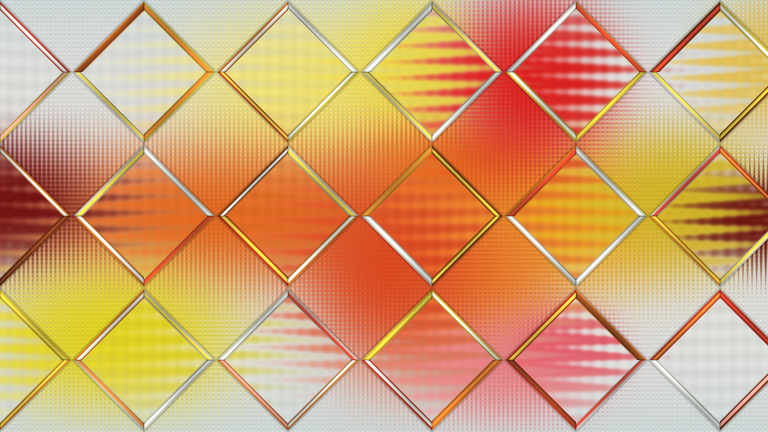
Write a WebGL 1 fragment shader that draws this pattern.

```glsl
precision highp float;
// Diamond lattice of bevelled glass panes, ribbed and dotted in turn, over soft warm colour clouds.

uniform vec2 u_resolution;

float hash(vec2 p) {
    return fract(sin(dot(p, vec2(127.1, 311.7))) * 43758.5453);
}

// Lays a soft elliptical patch of colour over the base.
vec3 cloud(vec3 base, vec2 p, vec2 centre, vec2 size, vec3 tint) {
    vec2 q = (p - centre) / size;
    float r = dot(q, q);
    return mix(base, tint, exp(-r * (0.45 + 0.55 * r)));
}

// Colour field seen through the glass; p.y runs from 0 to 1.
vec3 backdrop(vec2 p) {
    vec3 c = mix(vec3(0.86, 0.86, 0.85), vec3(0.79, 0.84, 0.84), smoothstep(0.3, 0.6, abs(p.y - 0.5)));
    // yellows above, orange band across the middle
    c = cloud(c, p, vec2(0.72, 0.77), vec2(0.32, 0.21), vec3(0.92, 0.87, 0.46));
    c = cloud(c, p, vec2(0.95, 0.84), vec2(0.15, 0.18), vec3(0.92, 0.85, 0.30));
    c = cloud(c, p, vec2(0.53, 0.50), vec2(0.50, 0.17), vec3(0.88, 0.41, 0.13));
    c = cloud(c, p, vec2(-0.02, 0.53), vec2(0.24, 0.15), vec3(0.45, 0.07, 0.07));
    c = cloud(c, p, vec2(0.26, 0.22), vec2(0.30, 0.17), vec3(0.88, 0.82, 0.13));
    // amber to brown on the right
    c = cloud(c, p, vec2(1.32, 0.50), vec2(0.34, 0.18), vec3(0.91, 0.65, 0.12));
    c = cloud(c, p, vec2(1.58, 0.54), vec2(0.20, 0.16), vec3(0.82, 0.71, 0.16));
    c = cloud(c, p, vec2(1.80, 0.49), vec2(0.15, 0.10), vec3(0.42, 0.09, 0.06));
    // red heart with pink below
    c = cloud(c, p, vec2(1.12, 0.36), vec2(0.19, 0.21), vec3(0.91, 0.48, 0.17));
    c = cloud(c, p, vec2(1.17, 0.15), vec2(0.22, 0.12), vec3(0.90, 0.52, 0.53));
    c = cloud(c, p, vec2(1.31, 0.20), vec2(0.11, 0.08), vec3(0.89, 0.38, 0.43));
    c = cloud(c, p, vec2(0.90, 0.38), vec2(0.20, 0.25), vec3(0.86, 0.29, 0.13));
    c = cloud(c, p, vec2(1.06, 0.62), vec2(0.22, 0.10), vec3(0.90, 0.42, 0.13));
    c = cloud(c, p, vec2(1.23, 0.81), vec2(0.19, 0.20), vec3(0.86, 0.13, 0.12));
    return cloud(c, p, vec2(1.77, 0.85), vec2(0.14, 0.15), vec3(0.87, 0.74, 0.33));
}

// Horizontal reeds smear the colours sideways.
vec3 ribbedGlass(vec2 p) {
    float reed = sin(170.0 * p.y + 0.5 * sin(9.0 * p.x));
    float ripple = sin(210.0 * p.x);
    vec2 bend = vec2(0.085 * reed + 0.012 * ripple, 0.006 * ripple);
    return backdrop(p + bend) * (1.0 + 0.018 * reed + 0.012 * ripple);
}

// Fine rows of lenses scatter the colours into dots.
vec3 dottedGlass(vec2 p) {
    vec2 lens = sin(p * vec2(600.0, 640.0));
    float dots = lens.x * lens.y;
    return backdrop(p + vec2(0.025, 0.035) * lens.yx) * (0.99 + 0.035 * dots + 0.02 * lens.y);
}

vec3 barColour(float h) {
    vec3 c = vec3(0.86, 0.87, 0.84);
    c = mix(c, vec3(0.89, 0.79, 0.20), step(0.34, h));
    c = mix(c, vec3(0.91, 0.48, 0.13), step(0.54, h));
    c = mix(c, vec3(0.84, 0.20, 0.12), step(0.73, h));
    c = mix(c, vec3(0.91, 0.60, 0.56), step(0.87, h));
    return mix(c, vec3(0.48, 0.20, 0.06), step(0.93, h));
}

void main() {
    vec2 p = gl_FragCoord.xy / u_resolution.y;
    float blur = 2.2 / u_resolution.y;

    // Three framed diamonds per canvas height
    vec2 q = p * 3.0;
    vec2 centre = vec2(floor(q.x + 0.5), floor(q.y) + 0.5);
    vec2 local = q - centre;
    float depth = (0.5 - abs(local.x) - abs(local.y)) * 0.7071 - 0.008;
    float inside = smoothstep(-blur, blur, depth);

    vec3 colour = mix(dottedGlass(p), ribbedGlass(p), inside);
    // Thin shadow just outside the frame
    colour *= 1.0 - 0.22 * (1.0 - inside) * smoothstep(-0.022, 0.0, depth);

    // Each side of a diamond is a bar with its own width and colours
    vec2 side = centre * 2.0 + step(0.0, local);
    float width = 0.033 + 0.014 * hash(side + 7.3);
    float bar = inside * (1.0 - smoothstep(width - blur, width + blur, depth));
    float across = depth / width;
    float soft = blur / width;

    vec3 edge = barColour(hash(side + 3.1));
    vec3 face = barColour(hash(side + 19.7));
    vec3 glass = mix(edge * 0.9, face, smoothstep(0.3 - soft, 0.3 + soft, across));
    glass = mix(glass, edge * 0.72, smoothstep(0.82 - soft, 0.82 + soft, across));
    // Light varies along the bar, with a glint on its ridge
    glass *= 0.92 + 0.16 * sin(9.0 * local.x + 6.3 * hash(side));
    glass += 0.14 * exp(-40.0 * (across - 0.5) * (across - 0.5));

    // Mitred corners
    float mitre = 1.0 - smoothstep(0.002, 0.004 + blur, min(abs(local.x), abs(local.y)));
    glass *= 1.0 - 0.25 * mitre;

    gl_FragColor = vec4(clamp(mix(colour, glass, bar), 0.0, 1.0), 1.0);
}
```
